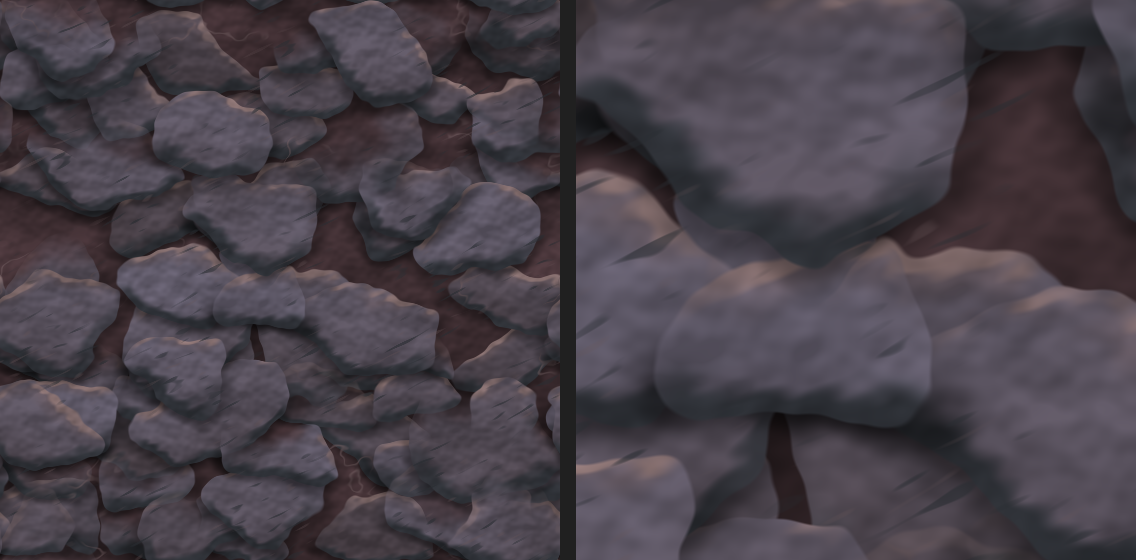
Left, the full canvas; right, a detail of the centre.
This texture is drawn by a three.js fragment shader. Its source:

```glsl
// Overlapping slate slabs on dark maroon ground, lit from above.
// Layers of jittered cells hold warped polygons with rosy upper rims and
// dark teal lower lips; every lattice wraps, so the square tiles.

varying vec2 vUv;

const vec3 MAROON = vec3(0.245, 0.180, 0.195);
const vec3 DUSK = vec3(0.275, 0.240, 0.265);
const vec3 SLATE = vec3(0.365, 0.342, 0.398);
const vec3 TEAL = vec3(0.160, 0.175, 0.195);
const vec3 CLAY = vec3(0.400, 0.330, 0.340);
const vec3 ROSE = vec3(0.520, 0.430, 0.425);

float hash(vec2 p) {
  vec3 q = fract(p.xyx * 0.1031);
  q += dot(q, q.yzx + 33.33);
  return fract((q.x + q.y) * q.z);
}

// Gradient noise that wraps after a whole number of lattice cells.
float corner(vec2 cell, vec2 offset, vec2 period, float seed) {
  float angle = 6.28318 * hash(mod(cell, period) + seed);
  return dot(vec2(cos(angle), sin(angle)), offset);
}

float gradientNoise(vec2 p, vec2 period, float seed) {
  vec2 i = floor(p);
  vec2 f = p - i;
  vec2 w = f * f * f * (f * (f * 6.0 - 15.0) + 10.0);
  vec2 e = vec2(1.0, 0.0);
  float low = mix(corner(i, f, period, seed), corner(i + e, f - e, period, seed), w.x);
  float high = mix(corner(i + e.yx, f - e.yx, period, seed),
                   corner(i + 1.0, f - 1.0, period, seed), w.x);
  return mix(low, high, w.y);
}

float fbm(vec2 uv, float frequency, float seed) {
  float sum = 0.0;
  float amplitude = 0.5;
  for (int octave = 0; octave < 4; octave++) {
    sum += amplitude * gradientNoise(uv * frequency, vec2(frequency), seed);
    frequency *= 2.0;
    amplitude *= 0.5;
  }
  return sum;
}

// Fine strokes rising to the right; the integer shear keeps them periodic.
float slantedStreaks(vec2 uv, float across, float along, float seed) {
  vec2 p = vec2((2.0 * uv.y - uv.x) * across, (2.0 * uv.x + uv.y) * along);
  return gradientNoise(p, vec2(across, along), seed);
}

// Soft convex polygon: x is the signed distance, yz the outward normal.
vec3 slabShape(vec2 p, vec2 id) {
  const float SHARPNESS = 16.0;
  float total = 0.0;
  vec2 normal = vec2(0.0);
  for (int side = 0; side < 7; side++) {
    float k = float(side);
    float angle = 6.28318 * (k + 0.7 * hash(id + k * 5.3)) / 7.0;
    vec2 facing = vec2(cos(angle), sin(angle));
    float reach = mix(0.36, 0.62, hash(id + k * 2.9 + 41.0));
    float weight = exp(SHARPNESS * (dot(p, facing) - reach));
    total += weight;
    normal += weight * facing;
  }
  return vec3(log(total) / SHARPNESS, normal / total);
}

// Paints one layer of slabs, lower rows first so upper ones overhang them.
vec3 slabLayer(vec3 color, vec2 uv, vec2 grid, float seed, float density, float tone,
               float broad, float streak) {
  vec2 warp = vec2(fbm(uv, 5.0, seed), fbm(uv, 5.0, seed + 9.0));
  vec2 p = (uv + 0.085 * warp) * grid;
  for (int j = -1; j <= 1; j++) {
    for (int i = -1; i <= 1; i++) {
      vec2 cell = floor(p) + vec2(float(i), float(j));
      vec2 id = mod(cell, grid) + seed;
      if (hash(id + 3.7) > density) continue;
      vec2 q = p - cell - 0.5 - 0.4 * (vec2(hash(id + 7.1), hash(id + 13.3)) - 0.5);
      q.y += q.x * 0.7 * (hash(id + 19.7) - 0.4);
      vec3 shape = slabShape(q, id);
      float d = shape.x / grid.y;
      float up = shape.z;

      // Some slabs sink into the ground along their upper part.
      float sunken = smoothstep(0.45, 0.65, hash(id + 29.0));
      float solid = mix(1.0, smoothstep(0.38, -0.18, q.y + 1.2 * warp.x), sunken);
      float shadow = smoothstep(0.022, 0.0, d) * smoothstep(0.7, -0.6, up);
      color *= 1.0 - 0.38 * solid * shadow;

      float light = tone + 0.9 * broad + 0.5 * (hash(id + 23.0) - 0.5) + 0.25 * q.y;
      vec3 face = mix(DUSK, SLATE, clamp(light, 0.0, 1.1));
      float lipWidth = 0.014 + 0.018 * hash(id + 31.0) + 0.018 * streak;
      float lip = smoothstep(-lipWidth, -0.35 * lipWidth, d) * smoothstep(0.0, -0.65, up);
      face = mix(face, TEAL, 0.9 * lip);
      float upper = smoothstep(0.15, 0.75, up) * smoothstep(-0.22, 0.12, warp.y + 0.3 * streak);
      face = mix(face, CLAY, 0.55 * upper * smoothstep(-0.028, -0.004, d));
      face = mix(face, ROSE, 0.9 * upper * smoothstep(-0.010, -0.004, d + 0.010 * streak));
      color = mix(color, face, solid * smoothstep(0.0012, -0.0012, d));
    }
  }
  return color;
}

void main() {
  float broad = fbm(vUv, 3.0, 2.0);
  float rough = fbm(vUv, 9.0, 5.0);
  float relief = fbm(vUv - vec2(-0.001, 0.004), 9.0, 5.0) - rough;
  float streak = slantedStreaks(vUv, 32.0, 7.0, 11.0);

  // Ground, then dim buried slabs with thin rosy wrinkles.
  vec3 color = MAROON * (1.0 + 0.5 * broad + 0.25 * rough);
  color = slabLayer(color, vUv, vec2(5.0, 7.0), 17.0, 0.62, 0.25, broad, streak);
  float wrinkle = smoothstep(0.022, 0.0, abs(fbm(vUv, 6.0, 61.0) + 0.06 * streak));
  color = mix(color, CLAY, 0.55 * wrinkle * smoothstep(0.02, 0.22, rough + 0.5 * broad));

  // Raised slabs.
  color = slabLayer(color, vUv, vec2(6.0, 9.0), 101.0, 0.42, 0.55, broad, streak);
  color = slabLayer(color, vUv, vec2(4.0, 6.0), 211.0, 0.50, 0.75, broad, streak);
  color = slabLayer(color, vUv, vec2(5.0, 7.0), 307.0, 0.28, 0.85, broad, streak);

  // Surface relief and short scratches.
  color *= 1.0 + clamp(3.2 * relief, -0.16, 0.16) + 0.05 * streak;
  float scratch = slantedStreaks(vUv, 46.0, 9.0, 71.0);
  float patchy = smoothstep(-0.12, 0.16, fbm(vUv, 7.0, 83.0));
  color = mix(color, TEAL, 0.6 * patchy * smoothstep(0.32, 0.46, scratch));
  color = mix(color, CLAY, 0.3 * patchy * smoothstep(0.36, 0.50, -scratch));
  gl_FragColor = vec4(color, 1.0);
}
```
